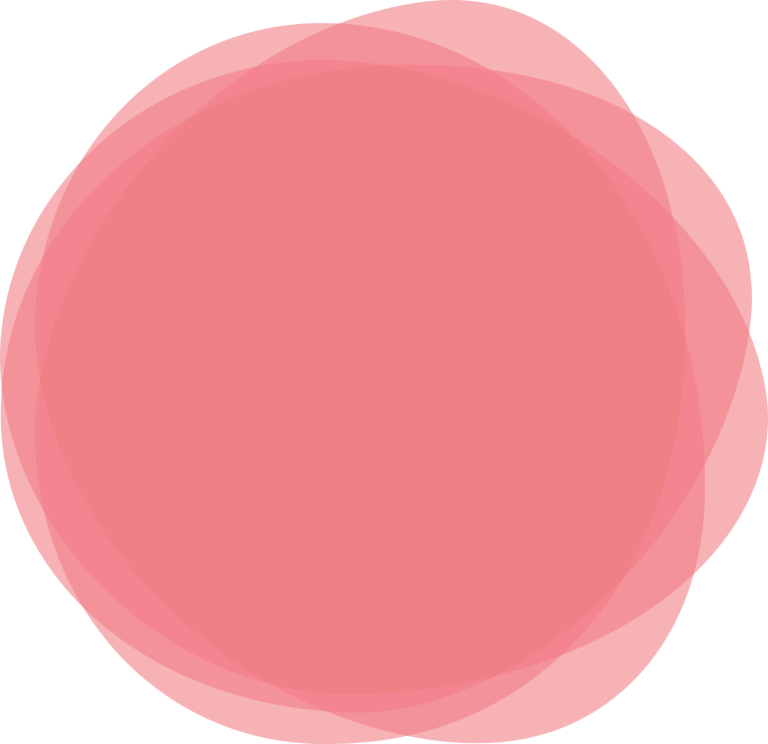
This background is drawn by a Shadertoy shader. Its source:

```glsl
// Four overlapping translucent pink blobs on white.
// Each blob is the intersection of four rounded corners spanned between
// its topmost, rightmost, lowest and leftmost points; overlaps deepen the tone.

const vec3 PAPER = vec3(1.0);
const vec3 ONE_LAYER = vec3(0.969, 0.698, 0.714);
const vec3 TWO_LAYERS = vec3(0.953, 0.576, 0.600);
const vec3 THREE_LAYERS = vec3(0.957, 0.518, 0.561);
const vec3 FOUR_LAYERS = vec3(0.937, 0.502, 0.525);

// Superellipse corner between a horizontal-tangent and a vertical-tangent point.
// Below 1 inside, above 1 outside.
float corner(vec2 p, vec2 crest, vec2 flank, float power) {
    vec2 centre = vec2(crest.x, flank.y);
    vec2 radii = vec2(flank.x, crest.y) - centre;
    vec2 q = max((p - centre) / radii, 1e-5);
    return pow(pow(q.x, power) + pow(q.y, power), 1.0 / power);
}

// Smooth coverage of one blob; powers run clockwise from the top right corner.
float blob(vec2 p, vec2 top, vec2 right, vec2 bottom, vec2 left, vec4 powers) {
    float upper = max(corner(p, top, right, powers.x), corner(p, top, left, powers.w));
    float lower = max(corner(p, bottom, right, powers.y), corner(p, bottom, left, powers.z));
    float field = max(upper, lower) - 1.0;
    return clamp(0.5 - field / max(fwidth(field), 1e-5), 0.0, 1.0);
}

// Tone for a fractional number of stacked layers.
vec3 layerTone(float layers) {
    vec3 tone = mix(PAPER, ONE_LAYER, clamp(layers, 0.0, 1.0));
    tone = mix(tone, TWO_LAYERS, clamp(layers - 1.0, 0.0, 1.0));
    tone = mix(tone, THREE_LAYERS, clamp(layers - 2.0, 0.0, 1.0));
    return mix(tone, FOUR_LAYERS, clamp(layers - 3.0, 0.0, 1.0));
}

void mainImage(out vec4 fragColor, in vec2 fragCoord) {
    vec2 uv = fragCoord / iResolution.xy;

    // Blob reaching the top edge
    float layers = blob(uv, vec2(0.586, 1.0), vec2(0.892, 0.557),
                        vec2(0.423, 0.0), vec2(0.0455, 0.423),
                        vec4(2.1, 2.15, 2.05, 1.78));
    // Blob leaning to the upper right
    layers += blob(uv, vec2(0.534, 0.913), vec2(0.979, 0.597),
                   vec2(0.475, 0.042), vec2(0.001, 0.443),
                   vec4(2.15, 1.74, 2.05, 2.03));
    // Blob spanning the full width
    layers += blob(uv, vec2(0.423, 0.9195), vec2(1.0, 0.439),
                   vec2(0.449, 0.067), vec2(0.0, 0.517),
                   vec4(1.8, 2.0, 1.88, 2.0));
    // Blob leaning to the lower right
    layers += blob(uv, vec2(0.419, 0.969), vec2(0.918, 0.349),
                   vec2(0.6185, 0.001), vec2(0.0455, 0.557),
                   vec4(2.0, 2.15, 1.83, 2.02));

    fragColor = vec4(layerTone(layers), 1.0);
}
```
